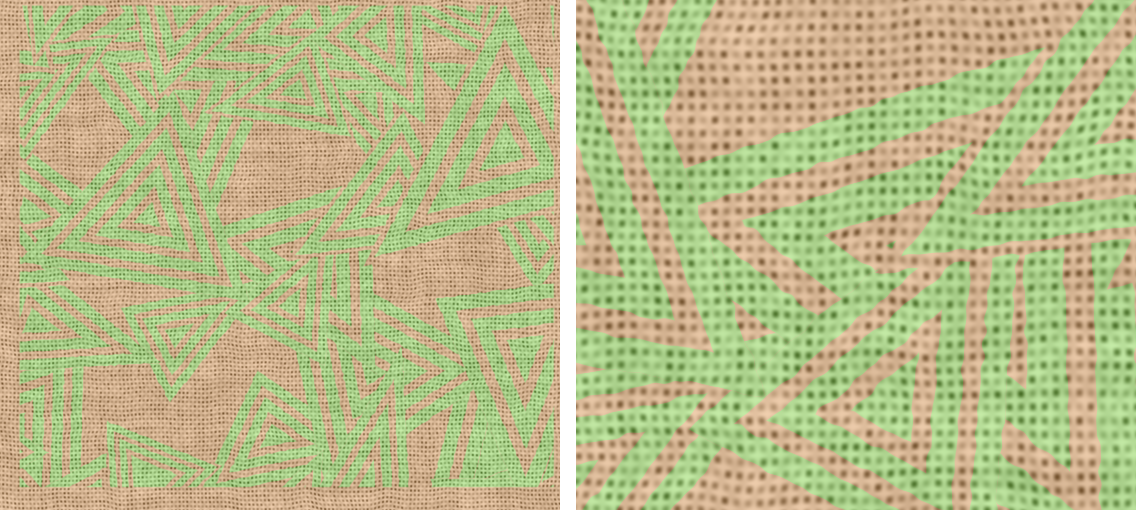
Left, the full canvas; right, a detail of the centre.
Reproduce this pattern procedurally as a WebGL 1 fragment shader.

```glsl
precision highp float;
// Green nested triangles block-printed on coarse burlap.
// Triangles sit on a jittered grid and are painted over each other in two
// passes; woven threads with dark gaps then shade both ink and cloth.

uniform vec2 u_resolution;

float hash(vec2 p) {
  return fract(sin(dot(p, vec2(127.1, 311.7))) * 43758.55);
}

// Smooth value noise, used for uneven yarn.
float noise(vec2 p) {
  vec2 i = floor(p), f = fract(p);
  f *= f * (3.0 - 2.0 * f);
  return mix(mix(hash(i), hash(i + vec2(1.0, 0.0)), f.x),
             mix(hash(i + vec2(0.0, 1.0)), hash(i + 1.0), f.x), f.y);
}

// Distance to the farthest of three sides, measured from the centre.
float triangleReach(vec2 p, vec2 id) {
  float turn = 6.283 * hash(id + 3.1);
  float reach = -1.0;
  for (int k = 0; k < 3; k++) {
    float side = float(k);
    float a = turn + side * 2.094 + 0.5 * (hash(id + 7.3 + side * 5.7) - 0.5);
    reach = max(reach, dot(p, vec2(cos(a), sin(a))));
  }
  return reach;
}

// Paints one ringed triangle over the ink already laid down.
float paintTriangle(float ink, vec2 p, vec2 id, float pixel) {
  float radius = mix(0.07, 0.14, hash(id + 11.9));
  float rings = hash(id + 17.3) < 0.6 ? 2.5 : 3.4;
  float depth = rings * (1.0 - triangleReach(p, id) / radius);
  float soft = 0.7 * pixel * rings / radius;
  float halo = 0.22 * step(0.5, hash(id + 23.7));

  float fromStripe = abs(fract(depth + 0.21) - 0.5);
  float stripe = 1.0 - smoothstep(0.29 - soft, 0.29 + soft, fromStripe);
  float core = smoothstep(-soft, soft, depth - rings * 0.64);
  stripe = mix(stripe, 1.0, core * step(0.75, hash(id + 29.1)));

  float cover = smoothstep(-soft, soft, depth + halo);
  return mix(ink, stripe, cover);
}

// Ink coverage of the whole scattered print.
float printInk(vec2 p, float pixel) {
  float cellSize = 0.22;
  vec2 home = floor(p / cellSize);
  float ink = 0.0;
  for (int pass = 0; pass < 2; pass++) {
    for (int y = -2; y <= 2; y++) {
      for (int x = -2; x <= 2; x++) {
        vec2 id = home + vec2(float(x), float(y));
        if (mod(id.x + id.y, 2.0) == float(pass)) {
          vec2 jitter = vec2(hash(id), hash(id + 41.3)) - 0.5;
          vec2 centre = (id + 0.5 + 0.7 * jitter) * cellSize;
          ink = paintTriangle(ink, p - centre, id, pixel);
        }
      }
    }
  }
  return ink;
}

// Darkening of the plain weave: gaps, crossings and uneven yarn.
float weaveShade(vec2 p) {
  vec2 wobble = vec2(noise(p * vec2(9.0, 30.0)), noise(p * vec2(25.0, 9.0) + 50.0));
  vec2 thread = p * vec2(130.0, 116.0) + 0.9 * wobble;
  vec2 gap = 0.5 + 0.5 * cos(6.283 * thread);
  float hole = gap.x * gap.y * mix(0.35, 1.3, hash(floor(thread + 0.5)));
  float crown = sin(3.1416 * thread.x) * sin(3.1416 * thread.y);
  float weft = noise(vec2(p.x * 14.0, thread.y)) - 0.5;
  float warp = noise(vec2(thread.x, p.y * 14.0) + 80.0) - 0.5;
  return 0.27 * hole + 0.03 * gap.y - 0.025 * crown + 0.07 * weft + 0.05 * warp;
}

void main() {
  float pixel = 1.0 / u_resolution.y;
  vec2 p = gl_FragCoord.xy * pixel;
  vec2 uv = gl_FragCoord.xy / u_resolution;

  // Yarn makes the printed edges slightly ragged.
  vec2 ragged = vec2(noise(p * 120.0), noise(p * 120.0 + 30.0)) - 0.5;
  float ink = printInk(p + 0.003 * ragged, pixel);

  // Bare cloth margin around the print.
  vec2 inside = smoothstep(vec2(0.035, 0.045) - pixel, vec2(0.035, 0.045) + pixel, uv)
              * (1.0 - smoothstep(0.989 - pixel, 0.989 + pixel, uv));
  ink *= inside.x * inside.y;

  vec3 burlap = vec3(0.87, 0.74, 0.61);
  vec3 green = vec3(0.71, 0.86, 0.59);
  vec3 color = mix(burlap, green, ink) - weaveShade(p) * vec3(1.0, 1.0, 1.03);
  gl_FragColor = vec4(color, 1.0);
}
```
